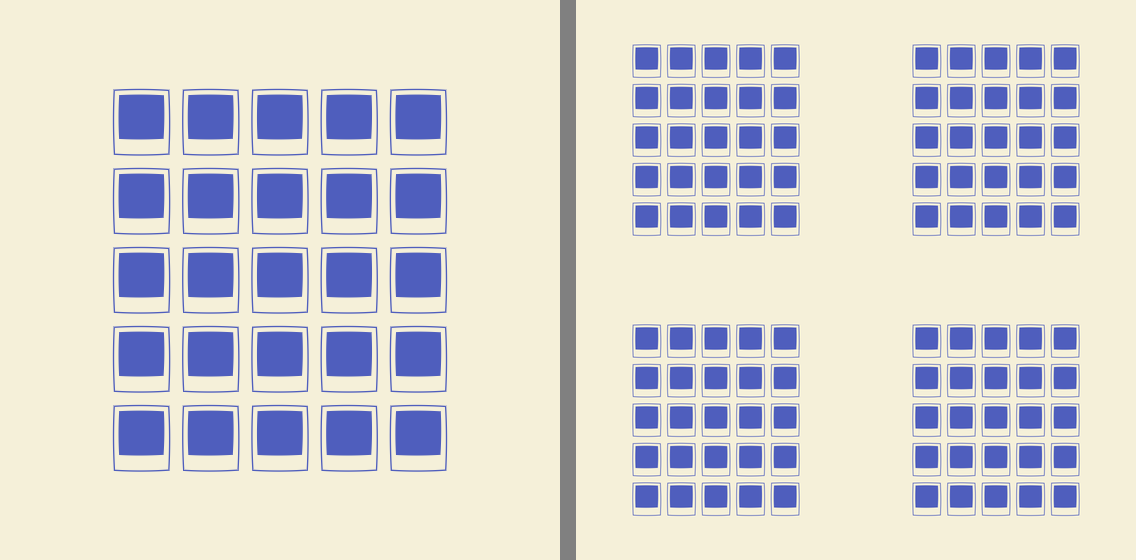
Left: one tile. Right: repeated 2 by 2.
This pattern is drawn by a Shadertoy shader. Its source:

```glsl
// A centred five by five grid of framed cards on a cream ground.
// Each card is a thin blue outline around a solid blue panel; both are
// hand-cut quads whose sides bulge slightly. The plain margin tiles freely.

const vec3 CREAM = vec3(0.96, 0.94, 0.85);
const vec3 INK = vec3(0.31, 0.37, 0.74);

const vec2 PITCH = vec2(0.1236, 0.1411);  // spacing of the cards
const float REACH = 2.0;                  // cards on each side of the middle
const float LINE_WIDTH = 0.0024;

// Signed distance to the line a-b, bulging outward by bow at its middle.
// The outside lies to the left of the direction a to b.
float bowedSide(vec2 p, vec2 a, vec2 b, float bow) {
    vec2 along = b - a;
    float len = length(along);
    vec2 dir = along / len;
    float t = clamp(dot(p - a, dir) / len, 0.0, 1.0);
    return dot(p - a, vec2(-dir.y, dir.x)) - 4.0 * bow * t * (1.0 - t);
}

// Quad with bulging sides; corners run clockwise from the top left.
float bowedQuad(vec2 p, vec2 tl, vec2 tr, vec2 br, vec2 bl, float bow) {
    float horizontal = max(bowedSide(p, tl, tr, bow), bowedSide(p, br, bl, bow));
    float vertical = max(bowedSide(p, tr, br, bow), bowedSide(p, bl, tl, bow));
    return max(horizontal, vertical);
}

// Antialiased coverage of the inside of a distance field.
float coverage(float dist, float pixel) {
    return clamp(0.5 - dist / pixel, 0.0, 1.0);
}

// Ink of one card around the origin: outline plus filled panel.
float framedCard(vec2 p, float pixel) {
    float border = bowedQuad(p, vec2(-0.0488, 0.0567), vec2(0.0485, 0.0564),
                             vec2(0.0487, -0.0573), vec2(-0.0484, -0.0576), 0.0015);
    float panel = bowedQuad(p, vec2(-0.0400, 0.0480), vec2(0.0399, 0.0477),
                            vec2(0.0393, -0.0300), vec2(-0.0401, -0.0303), 0.0011);
    float outline = abs(border) - 0.5 * LINE_WIDTH;
    return coverage(min(outline, panel), pixel);
}

void mainImage(out vec4 fragColor, in vec2 fragCoord) {
    vec2 uv = fragCoord / iResolution.xy;
    float pixel = 1.0 / min(iResolution.x, iResolution.y);

    // Nearest card of the limited grid
    vec2 p = uv - 0.5;
    vec2 cell = clamp(round(p / PITCH), -REACH, REACH);

    float ink = framedCard(p - cell * PITCH, pixel);
    fragColor = vec4(mix(CREAM, INK, ink), 1.0);
}
```
